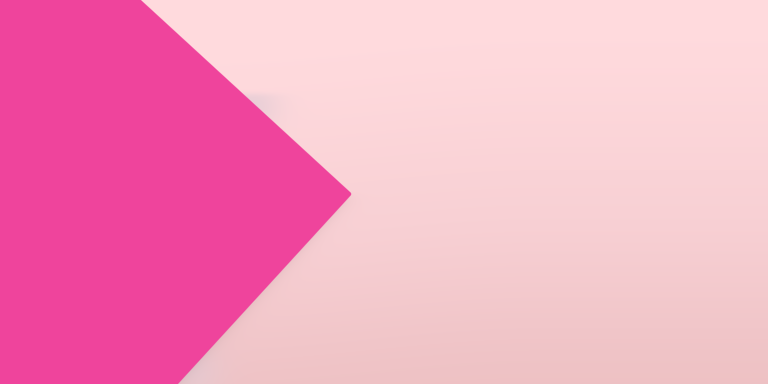
Reproduce this background procedurally as a WebGL 1 fragment shader.

```glsl
precision highp float;
// A magenta wedge pointing right over a soft blush gradient with faint shadows.
uniform vec2 u_resolution;

const vec3 MAGENTA = vec3(0.937, 0.267, 0.612);
const vec3 BLUSH_TOP = vec3(1.0, 0.856, 0.868);
const vec3 BLUSH_MID = vec3(0.969, 0.812, 0.828);
const vec3 BLUSH_LOW = vec3(0.928, 0.753, 0.763);
const vec3 SHADOW = vec3(0.89, 0.80, 0.835);

// Signed distance to the line from a to b, positive on its left side.
float lineSide(vec2 p, vec2 a, vec2 b) {
  vec2 along = normalize(b - a);
  return dot(p - a, vec2(-along.y, along.x));
}

// Wedge bounded by two lines that meet at a slightly rounded tip.
float wedge(vec2 p, vec2 top, vec2 tip, vec2 bottom, float radius) {
  vec2 d = vec2(lineSide(p, top, tip), lineSide(p, tip, bottom)) + radius;
  return min(max(d.x, d.y), 0.0) + length(max(d, 0.0)) - radius;
}

// Vertical three-stop gradient.
vec3 blush(float y) {
  vec3 lower = mix(BLUSH_LOW, BLUSH_MID, smoothstep(-0.1, 0.5, y));
  return mix(lower, BLUSH_TOP, smoothstep(0.3, 1.0, y));
}

// Soft elliptical spot.
float spot(vec2 p, vec2 center, vec2 size) {
  vec2 q = (p - center) / size;
  return exp(-dot(q, q));
}

void main() {
  // Height is one unit, so the canvas is about two units wide.
  vec2 p = gl_FragCoord.xy / u_resolution.y;
  float pixel = 1.0 / u_resolution.y;

  // Backdrop, a little lighter toward the wedge.
  vec3 color = blush(p.y + 0.06 * (1.0 - smoothstep(0.5, 1.4, p.x)));

  // Cool smudges beside the upper and lower edges.
  float smudge = 0.75 * spot(p, vec2(0.655, 0.725), vec2(0.075, 0.06));
  smudge *= 1.0 - smoothstep(0.745, 0.768, p.y);
  smudge += 0.6 * spot(p, vec2(0.50, 0.03), vec2(0.08, 0.08));
  color = mix(color, SHADOW, smudge);

  // Narrow shade under the lower edge.
  vec2 tip = vec2(0.917, 0.495);
  vec2 top = vec2(0.367, 1.0);
  vec2 bottom = vec2(0.4635, 0.0);
  float d = wedge(p, top, tip, bottom, 0.006);
  float below = 1.0 - smoothstep(0.46, 0.51, p.y);
  color *= 1.0 - 0.05 * below * exp(-max(d, 0.0) / 0.015);

  // Wedge with a smooth edge.
  color = mix(MAGENTA, color, smoothstep(-0.75 * pixel, 0.75 * pixel, d));
  gl_FragColor = vec4(color, 1.0);
}
```
